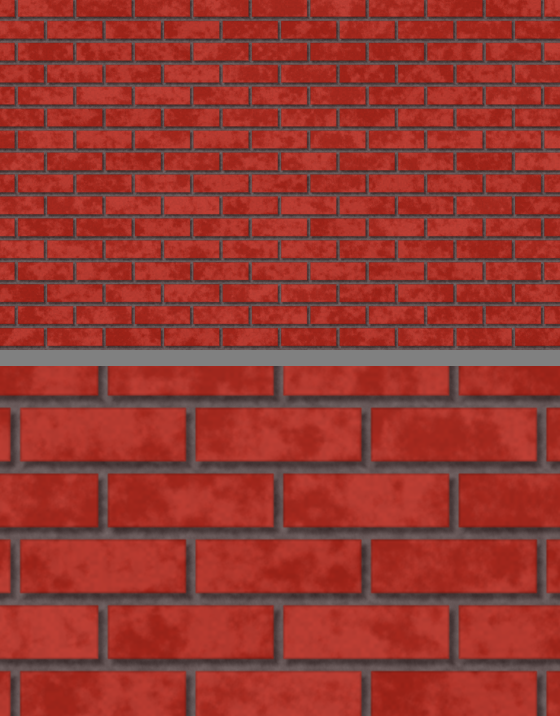
Top: the whole. Bottom: its middle third, enlarged.
A Shadertoy shader for this texture:

```glsl
// Layout, in canvas heights
const vec2 PITCH = vec2(0.1671, 0.0627);
const vec2 JOINT = vec2(0.0090, 0.0115);
const vec2 ORIGIN = vec2(0.1302, 0.0057);
const float CORNER = 0.0012;
const float EDGE_SOFTNESS = 0.0012;
const vec2 SHADOW_OFFSET = vec2(0.0045, -0.0055);
const float SHADOW_SOFTNESS = 0.0035;

// Colours
const vec3 BRICK_DARK = vec3(0.620, 0.145, 0.105);
const vec3 BRICK_LIGHT = vec3(0.715, 0.230, 0.190);
const vec3 MORTAR_DARK = vec3(0.270, 0.215, 0.215);
const vec3 MORTAR_LIGHT = vec3(0.405, 0.345, 0.345);

// Wear
const float BLOTCH_SCALE = 22.0;
const float MOTTLE_SCALE = 75.0;
const float GRIT_SCALE = 240.0;
const float BRICK_VARIATION = 0.30;
const float BRICK_GRIT = 0.07;
const float MORTAR_GRIT = 0.13;
const float EDGE_SHADE = 0.16;

float hash(vec2 p) {
    return fract(sin(dot(p, vec2(127.1, 311.7))) * 43758.55);
}

float noise(vec2 p) {
    vec2 i = floor(p);
    vec2 f = fract(p);
    f = f * f * (3.0 - 2.0 * f);
    return mix(mix(hash(i), hash(i + vec2(1.0, 0.0)), f.x),
               mix(hash(i + vec2(0.0, 1.0)), hash(i + 1.0), f.x), f.y);
}

float fbm(vec2 p) {
    float sum = 0.0;
    float weight = 0.5;
    for (int i = 0; i < 4; i++) {
        sum += weight * noise(p);
        p = mat2(1.6, 1.2, -1.2, 1.6) * p + 17.3;
        weight *= 0.5;
    }
    return sum / 0.9375;
}

// Signed distance to the nearest brick of a running bond
float brickDistance(vec2 p, out vec2 id) {
    vec2 q = (p - ORIGIN) / PITCH;
    q.x += 0.5 * mod(floor(q.y), 2.0);
    id = floor(q);
    vec2 local = (fract(q) - 0.5) * PITCH;
    vec2 d = abs(local) - 0.5 * (PITCH - JOINT) + CORNER;
    return length(max(d, 0.0)) + min(max(d.x, d.y), 0.0) - CORNER;
}

vec3 brickColor(vec2 p, vec2 id, float dist) {
    vec2 shift = 9.0 * vec2(hash(id), hash(id + 31.7));
    float blotch = fbm(p * BLOTCH_SCALE + shift);
    float mottle = fbm(p * MOTTLE_SCALE + shift);
    float grit = noise(p * GRIT_SCALE) - 0.5;
    float stain = noise(p * 5.0) - 0.5;
    float tone = 0.55 * blotch + 0.45 * mottle + 0.12 * stain;
    float light = smoothstep(0.36, 0.64, tone);
    light += BRICK_VARIATION * (hash(id + 5.3) - 0.5);
    vec3 color = mix(BRICK_DARK, BRICK_LIGHT, light);
    color *= 1.0 + BRICK_GRIT * grit;
    return color * (1.0 - EDGE_SHADE * smoothstep(-0.003, 0.0, dist));
}

vec3 mortarColor(vec2 p) {
    vec2 unusedId;
    float caster = brickDistance(p - SHADOW_OFFSET, unusedId);
    float lit = smoothstep(-SHADOW_SOFTNESS, SHADOW_SOFTNESS, caster);
    float grain = fbm(p * GRIT_SCALE * 0.6) - 0.5;
    vec3 color = mix(MORTAR_DARK, MORTAR_LIGHT, lit);
    return color + MORTAR_GRIT * grain;
}

void mainImage(out vec4 fragColor, in vec2 fragCoord) {
    vec2 p = fragCoord / iResolution.y;
    vec2 id;
    float dist = brickDistance(p, id);

    // Bricks laid over shaded mortar
    float soft = max(EDGE_SOFTNESS, 0.75 / iResolution.y);
    float brick = 1.0 - smoothstep(-soft, soft, dist);
    vec3 color = mix(mortarColor(p), brickColor(p, id, dist), brick);
    fragColor = vec4(color, 1.0);
}
```
